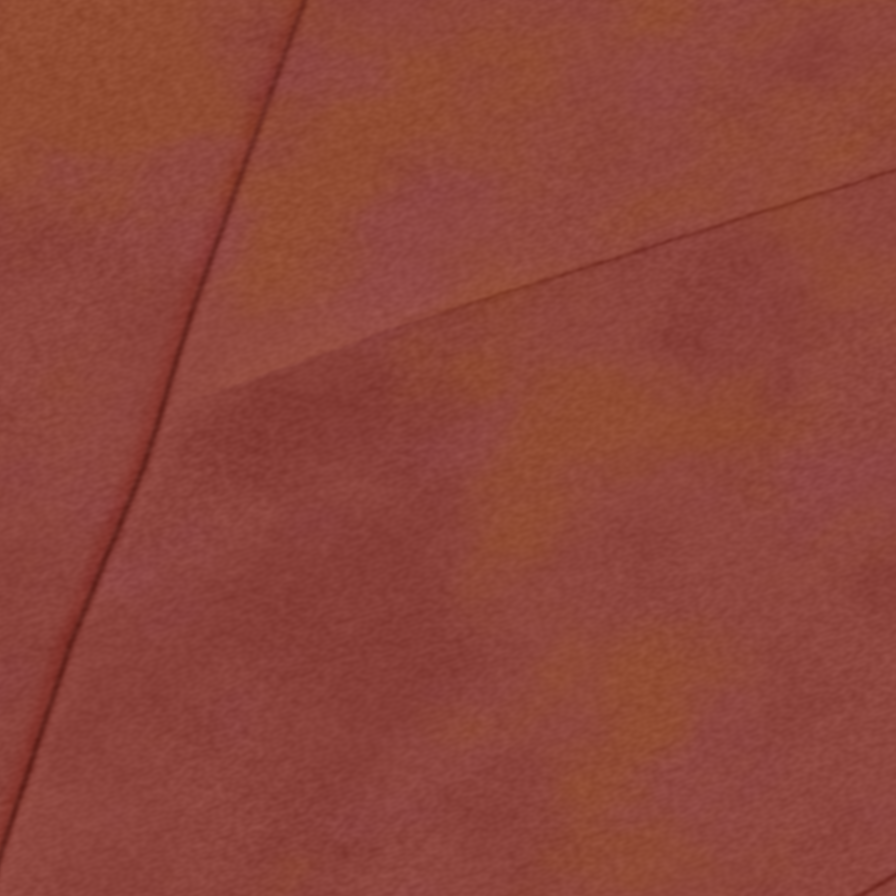
A WebGL 2 fragment shader for this texture:

```glsl
#version 300 es
precision highp float;
// Rust-red cloth with soft orange and mauve stains, a fine slanted nap,
// one sharp steep crease and a shallow fold lit along its upper side.
// Stains and nap are gradient noise; the creases are distance functions.
uniform vec2 u_resolution;
out vec4 fragColor;

vec2 gradientAt(ivec2 cell) {
    uint h = uint(cell.x + 4096) * 1597334677u ^ uint(cell.y + 4096) * 3812015801u;
    h = (h ^ (h >> 15)) * 2246822519u;
    h = (h ^ (h >> 13)) * 3266489917u;
    float angle = float((h ^ (h >> 16)) & 65535u) / 65536.0 * 6.28318;
    return vec2(cos(angle), sin(angle));
}

// Gradient noise, roughly -1 to 1
float noise(vec2 p) {
    ivec2 i = ivec2(floor(p));
    vec2 f = fract(p);
    vec2 w = f * f * f * (f * (f * 6.0 - 15.0) + 10.0);
    float a = dot(gradientAt(i), f);
    float b = dot(gradientAt(i + ivec2(1, 0)), f - vec2(1, 0));
    float c = dot(gradientAt(i + ivec2(0, 1)), f - vec2(0, 1));
    float d = dot(gradientAt(i + ivec2(1, 1)), f - vec2(1, 1));
    return 1.4 * mix(mix(a, b, w.x), mix(c, d, w.x), w.y);
}

float fbm(vec2 p) {
    float sum = 0.0, amplitude = 0.6;
    for (int i = 0; i < 4; i++) {
        sum += amplitude * noise(p);
        p = mat2(1.6, 1.2, -1.2, 1.6) * p + 7.3;
        amplitude *= 0.5;
    }
    return sum;
}

// Signed distance to a segment, positive on its right when going up
float segmentSide(vec2 p, vec2 a, vec2 b) {
    vec2 ab = b - a, ap = p - a;
    float d = length(ap - ab * clamp(dot(ap, ab) / dot(ab, ab), 0.0, 1.0));
    return ap.x * ab.y - ap.y * ab.x < 0.0 ? -d : d;
}

float creaseSide(vec2 p) {
    vec2 knots[6] = vec2[6](vec2(-0.03, -0.05), vec2(0.0, 0.045), vec2(0.08, 0.285),
                            vec2(0.161, 0.48), vec2(0.215, 0.655), vec2(0.36, 1.055));
    float nearest = 9.0;
    for (int i = 0; i < 5; i++) {
        float d = segmentSide(p, knots[i], knots[i + 1]);
        if (abs(d) < abs(nearest)) nearest = d;
    }
    return nearest;
}

float blob(vec2 p, vec2 center, vec2 size) {
    vec2 q = (p - center) / size;
    return exp(-dot(q, q));
}

void main() {
    vec2 uv = gl_FragCoord.xy / u_resolution.y;
    vec2 slanted = mat2(0.95, -0.3, 0.3, 0.95) * uv;

    // Signed distances to the steep crease and the shallow fold
    float crease = creaseSide(uv + 0.0012 * noise(uv * 14.0));
    float foldY = 0.551 + 0.315 * (uv.x - 0.176) - 0.009 * (1.0 - smoothstep(0.2, 0.5, uv.x));
    float fold = (uv.y - foldY) * 0.95 + 0.001 * noise(uv * 22.0);
    float foldShown = smoothstep(0.17, 0.3, uv.x);

    // Stains: orange above and in a lower right column, red lower left
    float orange = 0.9 * fbm(slanted * vec2(4.0, 6.0) + 3.7) - 0.06
        + 0.42 * smoothstep(0.5, 1.0, uv.y)
        + 0.38 * blob(uv, vec2(0.08, 0.86), vec2(0.2, 0.17))
        + 0.36 * blob(uv, vec2(0.68, 0.3), vec2(0.2, 0.25))
        + 0.3 * blob(uv, vec2(0.36, 0.66), vec2(0.17, 0.08))
        - 0.2 * blob(uv, vec2(0.2, 0.2), vec2(0.3, 0.35));
    float mauve = fbm(slanted * vec2(5.0, 7.0) + 21.4)
        + 0.4 * blob(uv, vec2(0.52, 0.8), vec2(0.09, 0.07))
        + 0.35 * blob(uv, vec2(0.7, 0.91), vec2(0.08, 0.04))
        + 0.3 * blob(uv, vec2(0.22, 0.75), vec2(0.06, 0.12));
    float dark = fbm(slanted * vec2(4.5, 6.5) + 40.2)
        + 0.5 * blob(uv, vec2(0.3, 0.25), vec2(0.25, 0.3))
        + 0.3 * blob(uv, vec2(0.42, 0.54), vec2(0.2, 0.06));

    vec3 color = vec3(0.56, 0.277, 0.245);
    color = mix(color, vec3(0.515, 0.23, 0.205), 0.75 * smoothstep(-0.05, 0.65, dark));
    color = mix(color, vec3(0.575, 0.302, 0.19), 0.85 * smoothstep(0.0, 0.6, orange));
    color = mix(color, vec3(0.56, 0.272, 0.285), 0.6 * smoothstep(0.05, 0.6, mauve));

    // Fold: lit upper flank, shaded lower flank and a thin line
    float lit = smoothstep(-0.003, 0.005, fold) * exp(-max(fold, 0.0) / 0.05);
    float shaded = (1.0 - smoothstep(-0.005, 0.003, fold)) * exp(min(fold, 0.0) / 0.06);
    float leftward = 1.0 - 0.75 * smoothstep(0.35, 0.75, uv.x);
    color += foldShown * leftward * (lit * vec3(0.035, 0.035, 0.01) - shaded * 0.028);
    color -= 0.075 * smoothstep(0.3, 0.65, uv.x) * exp(-pow(fold / 0.0028, 2.0));

    // Crease: dark core, red shade on the left and a faint rim on the right
    float depth = mix(1.0, 0.65, smoothstep(0.45, 1.0, uv.y));
    float core = exp(-pow(crease / 0.0042, 2.0));
    float shade = exp(-pow((crease + 0.007) / 0.011, 2.0));
    float rim = exp(-pow((crease - 0.012) / 0.007, 2.0));
    color -= depth * (shade * vec3(0.025, 0.055, 0.055) - rim * 0.014);
    color = mix(color, vec3(0.36, 0.12, 0.095), 0.8 * depth * core);

    // Small crease entering at the lower right corner
    float corner = segmentSide(uv, vec2(0.945, -0.008), vec2(1.02, 0.035));
    color -= 0.11 * exp(-pow(corner / 0.0035, 2.0));

    // Fine nap, slightly stretched along the slant
    float nap = 0.6 * noise(slanted * vec2(62.0, 115.0)) + 0.7 * noise(slanted * vec2(125.0, 190.0) + 9.0);
    float wear = 0.6 + 0.5 * noise(uv * 6.0 + 5.0);
    color += 0.036 * nap * (0.6 + 0.6 * wear) + 0.012 * fbm(slanted * vec2(14.0, 30.0));

    fragColor = vec4(color, 1.0);
}
```
